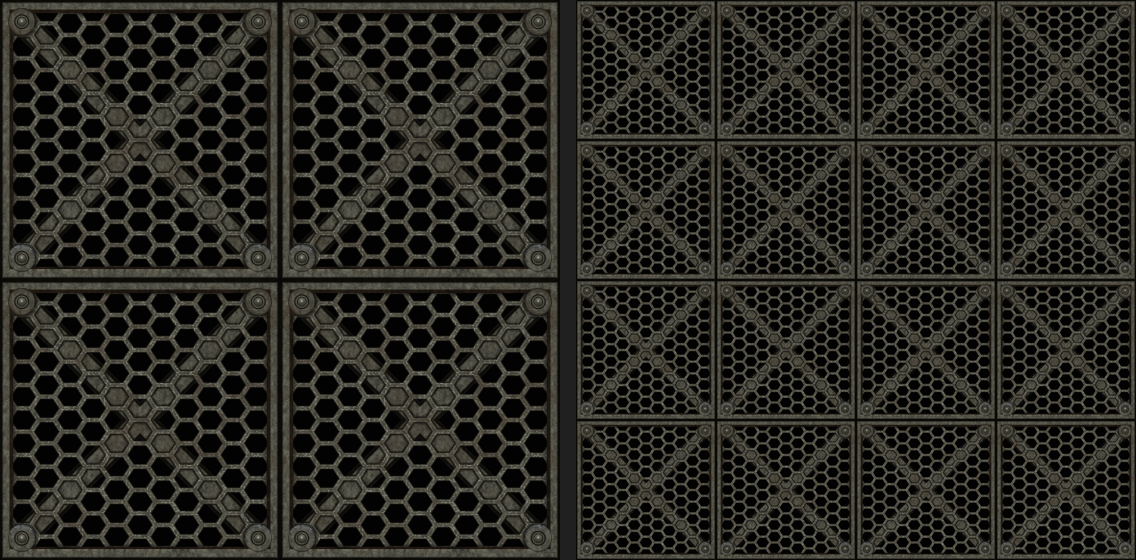
Left: one tile. Right: repeated 2 by 2.
A Shadertoy shader for this texture:

```glsl
// Two by two cast-iron grilles: a framed hexagonal mesh over a diagonal cross brace,
// with a bolted lug in each corner. Layers are painted back to front from distance
// functions; the grain and rust noise wraps once per panel, so the canvas tiles.

float hash(vec2 p) {
    return fract(sin(dot(p, vec2(127.1, 311.7))) * 43758.5453);
}

// Value noise over the unit panel, with a whole number of lattice cells each way
float noise(vec2 p, vec2 cells) {
    vec2 x = p * cells, i = floor(x), f = fract(x);
    f = f * f * (3.0 - 2.0 * f);
    vec2 a = mod(i, cells), b = mod(i + 1.0, cells);
    return mix(mix(hash(a), hash(vec2(b.x, a.y)), f.x),
               mix(hash(vec2(a.x, b.y)), hash(b), f.x), f.y);
}

// Hexagon gauge: 0 at a cell centre, 0.5 on its border
float hexGauge(vec2 v) {
    v = abs(v);
    return max(v.y, 0.75 * v.x + 0.5 * v.y);
}

// Staggered columns: odd ones centred on whole rows, even ones on half rows
float hexGrid(vec2 u) {
    vec2 pitch = vec2(2.0, 1.0);
    vec2 odd = mod(u + vec2(0.0, 0.5), pitch) - 0.5 * pitch;
    vec2 even = mod(u + vec2(1.0, 0.0), pitch) - 0.5 * pitch;
    return min(hexGauge(odd), hexGauge(even));
}

// Coverage of the region where d is negative
float fill(float d, float aa) {
    return 1.0 - smoothstep(-aa, aa, d);
}

vec3 iron(float t) {
    return mix(vec3(0.13, 0.12, 0.095), vec3(0.43, 0.43, 0.38), t);
}

void mainImage(out vec4 fragColor, in vec2 fragCoord) {
    vec2 p = fract(2.0 * fragCoord / iResolution.xy);
    float aa = 1.4 / iResolution.y;

    // Surface wear
    float streak = noise(p, vec2(110.0, 60.0));
    float speck = noise(p, vec2(190.0));
    float blotch = 0.6 * noise(p, vec2(14.0)) + 0.4 * noise(p, vec2(37.0));
    float grain = 0.4 * streak + 0.35 * speck + 0.25 * blotch;
    float rust = smoothstep(0.45, 0.8, blotch);
    vec3 rustColor = vec3(0.2, 0.145, 0.1);

    // Distances to the panel edge and to the nearest bolt
    vec2 corner = 0.5 - abs(p - 0.5);
    float edge = min(corner.x, corner.y);
    vec2 bolt = sign(p - 0.5) * (0.0775 - corner);
    float r = length(bolt);

    // Dark holes
    vec3 col = vec3(0.008);

    // Cross brace behind the mesh, with shadowed flanks
    float h = hexGrid(p * 12.0);
    float diagonal = 0.7071 * min(abs(p.x - p.y), abs(p.x + p.y - 1.0));
    vec3 flank = vec3(0.085, 0.078, 0.06) * (0.5 + grain);
    flank *= 0.6 + 0.4 * smoothstep(0.002, 0.005, abs(diagonal - 0.039));
    col = mix(col, flank, fill(diagonal - 0.046, aa));
    vec3 plate = mix(iron(0.15 + 0.9 * grain), rustColor, 0.3 * rust);
    plate *= 0.35 + 0.65 * smoothstep(0.41, 0.27, h);
    col = mix(col, plate, fill(diagonal - 0.033, aa));

    // Hexagonal mesh: a rounded ridge with a fine central groove and worn glints
    float ridge = smoothstep(0.37, 0.45, h) * (1.0 - 0.25 * smoothstep(0.465, 0.495, h));
    float glint = smoothstep(0.62, 0.85, speck) * ridge;
    vec3 mesh = iron(ridge * (0.25 + 0.95 * grain) + 0.35 * glint);
    mesh = mix(mesh, rustColor, 0.3 * rust);
    mesh *= 0.55 + 0.45 * smoothstep(0.37, 0.43, h);
    col = mix(col, mesh, fill(0.38 - h, 12.0 * aa));

    // Shade cast on the mesh by the frame and lugs
    col *= 0.5 + 0.5 * smoothstep(0.043, 0.065, edge);
    col *= 0.35 + 0.65 * smoothstep(0.047, 0.066, r);

    // Frame: rusty inner bevel, flat face, lit lower lip and dark seam
    vec3 bevel = mix(vec3(0.085, 0.075, 0.055), rustColor, 0.7 * blotch) * (0.4 + grain);
    col = mix(col, bevel, fill(edge - 0.047, aa));
    vec3 face = mix(iron(0.22 + 0.9 * grain), rustColor, 0.35 * rust);
    face *= 0.8 + 0.2 * smoothstep(0.009, 0.016, edge);
    col = mix(col, face, fill(edge - 0.034, aa));
    float lip = fill(abs(p.y - 0.036) - 0.0025, aa) * step(0.034, corner.x);
    col = mix(col, iron(0.5 + 1.1 * streak), 0.8 * lip);
    vec3 seam = vec3(0.045, 0.043, 0.028) * (0.6 + 0.8 * grain);
    col = mix(col, seam, fill(edge - 0.009, aa));

    // Lugs: worn rims, cool light on top of the lower pair, rust on the upper pair
    float lower = step(p.y, 0.5);
    vec3 lug = iron(0.2 + 0.85 * grain);
    float outer = smoothstep(0.026, 0.047, r);
    float worn = outer * smoothstep(0.0, 0.035, bolt.y) * lower;
    lug = mix(lug, vec3(0.3, 0.32, 0.33) * (0.6 + 0.9 * speck), 0.7 * worn);
    lug = mix(lug, rustColor, (0.3 + 0.5 * rust) * outer * (1.0 - lower) * step(edge, corner.x));
    lug *= 1.0 - 0.45 * smoothstep(0.043, 0.049, r) * (1.0 - worn);
    col = mix(col, lug, fill(r - 0.049, aa));

    // Bolts: dark recess, washer ring and a domed head lit from above
    col = mix(col, vec3(0.07, 0.068, 0.052), 0.85 * fill(abs(r - 0.0245) - 0.0025, aa));
    col = mix(col, vec3(0.09, 0.086, 0.068), 0.8 * fill(abs(r - 0.0155) - 0.002, aa));
    float dome = 0.35 + 0.3 * grain + 20.0 * bolt.y;
    dome += 1.0 * exp(-dot(bolt - vec2(0.0, 0.003), bolt - vec2(0.0, 0.003)) / 0.000025);
    col = mix(col, iron(dome), fill(r - 0.0135, aa));

    fragColor = vec4(col, 1.0);
}
```
